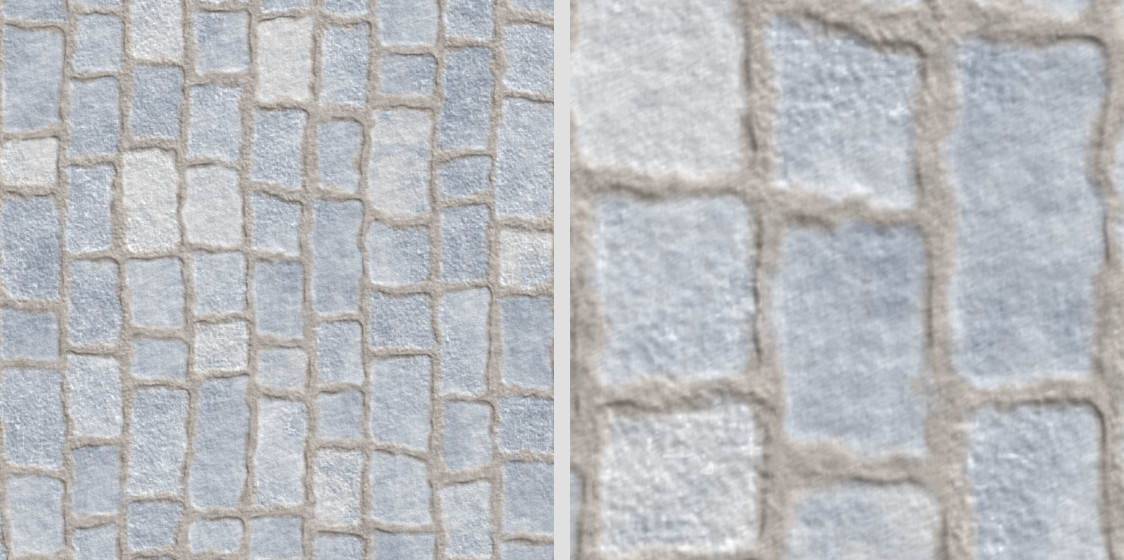
Left: the whole. Right: its middle third, enlarged.
Reproduce this texture procedurally as a Shadertoy shader.

```glsl
// Weathered blue-grey cobblestones in uneven columns with sandy joints.

const float COLUMN_WIDTH = 0.111;
const float ROW_HEIGHT = 0.150;
const float JOINT_HALF = 0.0062;
const float CORNER_RADIUS = 0.014;
const float RELIEF_STEP = 0.0024;
const float RELIEF_GAIN = 0.40;
const vec2 LIGHT_DIR = vec2(-0.55, -0.83);
const vec3 SLATE = vec3(0.595, 0.635, 0.685);
const vec3 PALE = vec3(0.845, 0.855, 0.870);
const vec3 CHALK = vec3(0.840, 0.832, 0.820);
const vec3 SAND = vec3(0.715, 0.685, 0.655);
const vec3 CREVICE = vec3(0.50, 0.475, 0.455);

float hash(vec2 p) {
    vec3 q = fract(p.xyx * 0.1031);
    q += dot(q, q.yzx + 33.33);
    return fract((q.x + q.y) * q.z);
}

float noise(vec2 p) {
    vec2 i = floor(p), f = fract(p);
    f = f * f * (3.0 - 2.0 * f);
    return mix(mix(hash(i), hash(i + vec2(1, 0)), f.x),
               mix(hash(i + vec2(0, 1)), hash(i + vec2(1, 1)), f.x), f.y);
}

float fbm(vec2 p) {
    float sum = 0.0, amp = 0.533;
    for (int k = 0; k < 4; k++) {
        sum += amp * noise(p);
        p = mat2(1.6, 1.2, -1.2, 1.6) * p + 17.3;
        amp *= 0.5;
    }
    return sum;
}

// Irregular repeat along one axis: index, lower edge, upper edge
float edgeAt(float k, float seed, float jitter) {
    return k + jitter * (hash(vec2(k, seed)) - 0.5);
}

vec3 spanAt(float x, float seed, float jitter) {
    float k = floor(x);
    if (x < edgeAt(k, seed, jitter)) k -= 1.0;
    else if (x >= edgeAt(k + 1.0, seed, jitter)) k += 1.0;
    return vec3(k, edgeAt(k, seed, jitter), edgeAt(k + 1.0, seed, jitter));
}

// Signed distance to the nearest stone outline, negative inside
float stoneDistance(vec2 p, out vec2 id) {
    vec2 q = p + 0.024 * (vec2(noise(p * 3.1), noise(p * 3.1 + 40.0)) - 0.5);
    q += 0.010 * (vec2(noise(p * 21.0), noise(p * 21.0 + 60.0)) - 0.5);
    q += 0.006 * (vec2(noise(p * 64.0), noise(p * 64.0 + 80.0)) - 0.5);

    vec3 col = spanAt(q.x / COLUMN_WIDTH, 7.0, 0.30);
    float across = q.x / COLUMN_WIDTH - 0.5 * (col.y + col.z);
    float y = q.y / ROW_HEIGHT + 5.0 * hash(vec2(col.x, 3.0));
    y += across * 0.26 * (noise(vec2(col.x * 17.3, q.y * 6.0)) - 0.5);
    vec3 row = spanAt(y, col.x * 3.0 + 50.0, 0.62);
    id = vec2(col.x, row.x) + 20.0;

    vec2 cell = vec2(COLUMN_WIDTH, ROW_HEIGHT);
    vec2 inset = vec2(hash(id + 5.0), hash(id + 9.0));
    vec2 halfSize = 0.5 * vec2(col.z - col.y, row.z - row.y) * cell
                  - JOINT_HALF * (0.65 + 0.75 * inset);
    vec2 local = vec2(across, y - 0.5 * (row.y + row.z)) * cell;
    local += 0.004 * (vec2(hash(id + 13.0), hash(id + 21.0)) - 0.5);
    local.x += local.y * 0.08 * (hash(id + 31.0) - 0.5);
    vec2 d = abs(local) - halfSize + CORNER_RADIUS;
    return length(max(d, 0.0)) + min(max(d.x, d.y), 0.0) - CORNER_RADIUS;
}

// Surface height: rounded stones, soft slanted lumps and fine pitting
float surfaceHeight(vec2 p, float dist, float rough) {
    float body = 0.75 * smoothstep(0.004, -0.008, dist);
    vec2 slanted = vec2(p.x + p.y, 1.6 * (p.y - p.x)) * 0.7;
    float lumps = 1.25 * fbm(slanted * 66.0);
    float pits = noise(p * 205.0) + 0.5 * noise(p.yx * 290.0);
    return body + lumps + mix(0.10, 0.42, rough) * pits;
}

void mainImage(out vec4 fragColor, in vec2 fragCoord) {
    vec2 p = fragCoord / iResolution.y;
    vec2 towardLight = p + RELIEF_STEP * LIGHT_DIR;
    vec2 id, otherId;
    float dist = stoneDistance(p, id);
    float litDist = stoneDistance(towardLight, otherId);

    // Rough and worn areas differ from stone to stone
    float patches = fbm(p * 13.0 + id * 3.7);
    float rough = smoothstep(0.30, 0.68, 1.0 - patches + 0.5 * (hash(id + 2.0) - 0.5));
    float relief = surfaceHeight(p, dist, rough)
                 - surfaceHeight(towardLight, litDist, rough);

    // Stone colour
    float chalky = smoothstep(0.86, 0.95, hash(id + 41.0));
    float tone = 0.46 + 0.34 * (hash(id) - 0.5) + 0.75 * (patches - 0.5);
    tone += 0.55 * (fbm(p * 48.0) - 0.5) + 0.26 * chalky;
    tone += 0.10 * smoothstep(-0.018, -0.005, dist);
    vec3 stone = mix(SLATE, PALE, clamp(tone, 0.0, 1.1));
    stone = mix(stone, CHALK, 0.55 * chalky * smoothstep(0.3, 0.7, tone));

    // Sand fills the joints and dusts the stone rims
    float drift = fbm(p * 34.0 + 9.0) - 0.5;
    float sand = smoothstep(-0.009, 0.002, dist + 0.020 * drift);
    vec3 joint = SAND * (0.94 + 0.22 * (fbm(p * 90.0) - 0.3));
    vec3 color = mix(stone, joint, 0.92 * sand);

    // Broken dark crevices on edges turned from the light
    float turned = clamp((dist - litDist) / RELIEF_STEP, 0.0, 1.0);
    float crevice = exp(-pow((dist - 0.001) / 0.0024, 2.0));
    crevice *= (0.12 + 0.60 * turned) * smoothstep(0.25, 0.65, noise(p * 38.0 + 5.0));
    color = mix(color, CREVICE, crevice);

    // Relief lighting and pale mineral glints
    color += RELIEF_GAIN * clamp(relief, -0.40, 0.45);
    float glint = smoothstep(0.70, 0.95, noise(p * 215.0 + 30.0));
    color += 0.10 * glint * rough * (1.0 - sand);
    fragColor = vec4(clamp(color, 0.0, 1.0), 1.0);
}
```
